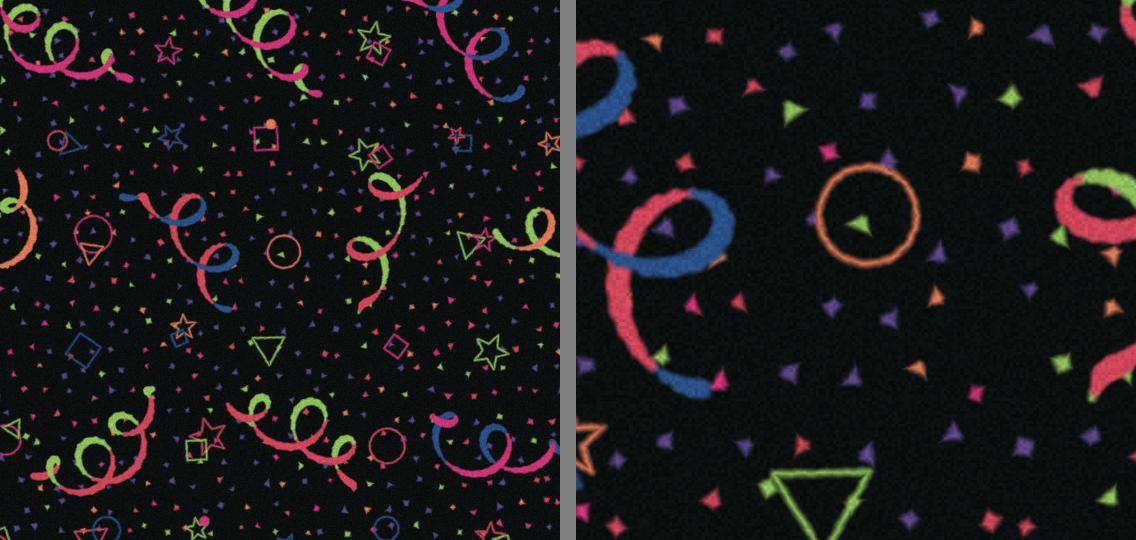
Left, the full canvas; right, a detail of the centre.
A WebGL 1 fragment shader for this pattern:

```glsl
precision highp float;
// Party print on black cloth: two-tone curling streamers in staggered cells,
// outlined motifs along the cell borders, and confetti chips strewn over all.
// Streamers are trochoids cut into segments; motifs are folded star polygons.
uniform vec2 u_resolution;

const float PI = 3.14159265;
const float TAU = 6.2831853;

// Sizes in canvas heights
const float CELL = 0.37;
const float ROW_SHIFT = 0.41;
const float CONFETTI_CELL = 0.0415;
const float CONFETTI_SIZE = 0.0050;
const float STROKE = 0.0018;
const float DOT_RADIUS = 0.0095;
const float CURL_RADIUS = 0.050;
const float STREAMER_REACH = 0.135;
const float RIBBON_THIN = 0.0018;
const float RIBBON_WIDE = 0.0068;
const float EDGE_SOFTNESS = 0.0027;
const float FIBRE_SCALE = 230.0;
const float FIBRE_WOBBLE = 0.0012;
const float GRAIN = 0.032;
const int SEGMENTS = 60;

const vec3 CLOTH = vec3(0.043, 0.060, 0.058);
const vec3 PINK = vec3(0.80, 0.20, 0.46);
const vec3 RED = vec3(0.81, 0.27, 0.35);
const vec3 ORANGE = vec3(0.87, 0.47, 0.33);
const vec3 GREEN = vec3(0.56, 0.75, 0.35);
const vec3 BLUE = vec3(0.16, 0.31, 0.53);
const vec3 PURPLE = vec3(0.35, 0.27, 0.53);

vec4 hash4(vec2 p) {
  vec4 q = fract(p.xyxy * vec4(0.1031, 0.1030, 0.0973, 0.1099));
  q += dot(q, q.wzxy + 33.33);
  return fract((q.xxyz + q.yzzw) * q.zywx);
}

vec2 smoothNoise(vec2 p) {
  vec2 i = floor(p), f = fract(p);
  f = f * f * (3.0 - 2.0 * f);
  vec2 low = mix(hash4(i).xy, hash4(i + vec2(1.0, 0.0)).xy, f.x);
  vec2 high = mix(hash4(i + vec2(0.0, 1.0)).xy, hash4(i + 1.0).xy, f.x);
  return mix(low, high, f.y);
}

vec2 rotate(vec2 p, float a) {
  float c = cos(a), s = sin(a);
  return vec2(c * p.x - s * p.y, s * p.x + c * p.y);
}

vec3 partyColor(float h, vec3 cool, float coolShare) {
  if (h < coolShare) return cool;
  h = (h - coolShare) / (1.0 - coolShare);
  return h < 0.29 ? PINK : h < 0.58 ? RED : h < 0.77 ? ORANGE : GREEN;
}

float cover(float d) {
  float soft = max(EDGE_SOFTNESS, 0.7 / u_resolution.y);
  return 1.0 - smoothstep(-soft, soft, d);
}

float segmentDistance(vec2 p, vec2 a, vec2 b) {
  vec2 ab = b - a;
  return length(p - a - ab * clamp(dot(p - a, ab) / dot(ab, ab), 0.0, 1.0));
}

// Outline of a triangle, square, star or (many-sided) circle
float outline(vec2 p, float kind, float radius) {
  float n = kind < 0.27 ? 24.0 : kind < 0.52 ? 4.0 : kind < 0.74 ? 3.0 : 5.0;
  float notch = n == 5.0 ? 0.44 : cos(PI / n);
  float sector = TAU / n;
  float a = abs(mod(atan(p.y, p.x) + 0.5 * sector, sector) - 0.5 * sector);
  vec2 folded = length(p) * vec2(cos(a), sin(a));
  vec2 inner = notch * radius * vec2(cos(PI / n), sin(PI / n));
  return segmentDistance(folded, vec2(radius, 0.0), inner) - STROKE;
}

vec3 addConfetti(vec3 col, vec2 uv) {
  vec2 g = uv / CONFETTI_CELL;
  g.x += ROW_SHIFT * floor(g.y);
  vec4 h = hash4(floor(g) + 71.0), k = hash4(floor(g) + 213.0);
  vec2 p = (fract(g) - 0.5 - 0.62 * (h.xy - 0.5)) * CONFETTI_CELL;
  p = rotate(p, TAU * h.z);
  float size = CONFETTI_SIZE * mix(0.75, 1.1, k.x);
  float chip = max(abs(p.x) + p.y * 0.7 * k.y - size * 0.85, abs(p.y) - size * mix(0.7, 1.0, k.z));
  return mix(col, partyColor(h.w, PURPLE, 0.43), cover(chip));
}

// One outlined shape, often with a smaller partner or a solid dot
vec3 addMotif(vec3 col, vec2 p, vec2 id) {
  vec4 h = hash4(id), k = hash4(id + 37.0);
  p -= 0.15 * CELL * (h.xy - 0.5);
  if (length(p) > 0.11) return col;
  float radius = mix(0.019, 0.037, h.z);
  col = mix(col, partyColor(k.x, BLUE, 0.22), cover(outline(rotate(p, TAU * h.w), k.y, radius)));
  if (k.z > 0.62) return col;
  vec2 q = rotate(p, TAU * k.w) - vec2(radius * 0.95, 0.0);
  float partner = k.z < 0.12 ? length(q) - DOT_RADIUS : outline(q, fract(k.y + 0.37), radius * 0.72);
  return mix(col, partyColor(fract(k.x + 0.43), BLUE, 0.22), cover(partner));
}

// Ribbon that narrows and swaps colour wherever it turns over
vec3 addStreamer(vec3 col, vec2 p, vec2 id) {
  if (length(p) > 0.24) return col;
  vec4 h = hash4(id + 11.0), k = hash4(id + 59.0);
  p.x *= h.x < 0.5 ? -1.0 : 1.0;
  p = rotate(p, -mix(0.4, 1.15, h.y));
  vec3 front = k.x < 0.35 ? ORANGE : k.x < 0.65 ? RED : PINK;
  vec3 back = k.y < 0.55 ? BLUE : GREEN;
  vec2 previous = vec2(0.0);
  for (int i = 0; i <= SEGMENTS; i++) {
    float t = 2.0 * float(i) / float(SEGMENTS) - 1.0;
    float turn = PI * mix(2.4, 3.9, h.z) * t + TAU * h.w;
    float r = CURL_RADIUS * (0.48 + 0.52 * cos(2.3 * (t - 0.8 * (k.z - 0.5))));
    vec2 point = vec2(STREAMER_REACH * t, 0.04 * sin(2.2 * t + TAU * k.w)) + r * vec2(cos(turn), sin(turn));
    float twist = sin(turn + TAU * k.z);
    float halfWidth = mix(RIBBON_THIN, RIBBON_WIDE, abs(twist));
    if (i > 0) col = mix(col, twist > 0.0 ? front : back, cover(segmentDistance(p, previous, point) - halfWidth));
    previous = point;
  }
  return col;
}

void main() {
  vec2 canvas = gl_FragCoord.xy / u_resolution.y;
  vec2 uv = canvas + FIBRE_WOBBLE * (smoothNoise(canvas * FIBRE_SCALE) - 0.5);
  vec3 col = addConfetti(CLOTH, uv);

  // Staggered cells: motifs on the borders, a streamer in each middle
  for (int y = -1; y <= 1; y++) {
    for (int x = -1; x <= 1; x++) {
      float row = floor(uv.y / CELL) + float(y);
      float shift = fract(row * ROW_SHIFT);
      vec2 id = vec2(floor(uv.x / CELL - shift) + float(x), row);
      vec2 p = uv - (id + vec2(0.5 + shift, 0.5)) * CELL;
      col = addMotif(col, p + 0.5 * CELL, id + 101.0);
      col = addMotif(col, p + vec2(0.0, 0.5 * CELL), id + 307.0);
      col = addMotif(col, p + vec2(0.5 * CELL, 0.0), id + 503.0);
      col = addStreamer(col, p, id);
    }
  }

  // Woven grain, slightly stronger on the bright inks
  float grain = hash4(floor(canvas * 494.0)).x - 0.5;
  gl_FragColor = vec4(col * (1.0 + 3.0 * GRAIN * grain) + GRAIN * grain, 1.0);
}
```
